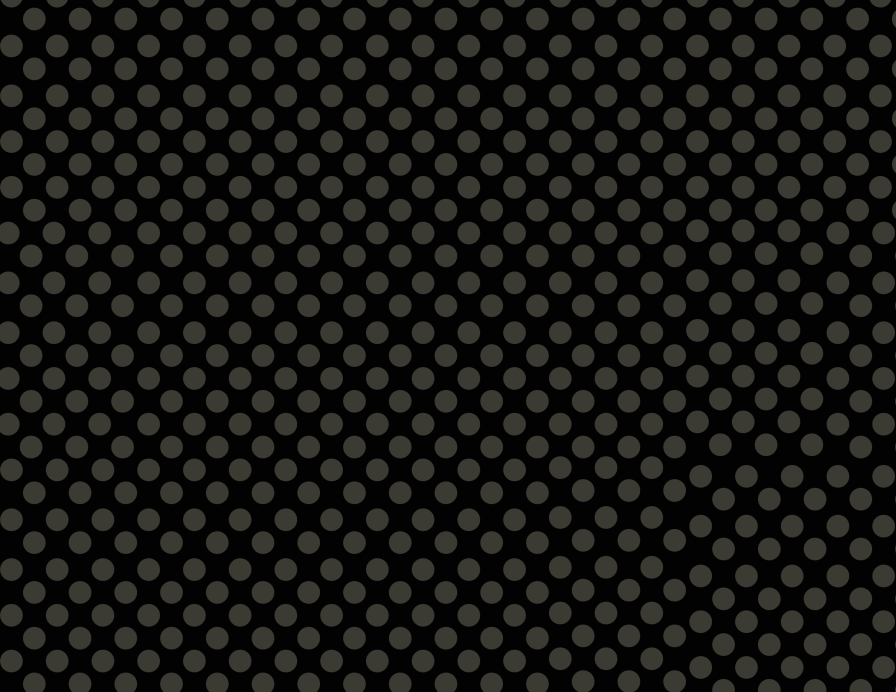
Give the GLSL for this pattern, as a Shadertoy shader.

```glsl
// Staggered grey polka dots on black, laid in tiles with a few slightly misplaced.

const float STEPS_ACROSS = 39.18;        // half-pitches across the canvas width
const vec2  TILE_CELLS = vec2(6.0, 10.0); // columns and rows of cells per tile
const float TOP_ROW = -0.168;            // centre of the first row, from the top
const float EXTRA_GAP = 0.179;           // added space after two rows of each tile
const float DOT_RADIUS = 0.495;
const vec3  BLACK = vec3(0.008);
const vec3  GREY = vec3(0.233, 0.229, 0.200);

// Misregistration of a whole tile, y pointing down.
vec2 tileShift(vec2 tile) {
    if (tile.y == 1.0) {
        if (tile.x <= 0.0) return vec2(-0.14, 0.0);
        if (tile.x == 5.0) return vec2(0.0, -0.10);
        if (tile.x >= 6.0) return vec2(0.14, 0.0);
    }
    if (tile.y == 2.0) {
        if (tile.x == 4.0) return vec2(0.0, -0.10);
        if (tile.x >= 5.0) return vec2(0.14, 0.28);
    }
    return vec2(0.0);
}

// Centre of the dot in an integer cell, including the uneven row gaps.
vec2 dotCentre(vec2 cell, float gap, float top) {
    vec2 tile = floor((cell + 0.5) / TILE_CELLS);
    float row = cell.y - tile.y * TILE_CELLS.y;
    float gaps = 2.0 * tile.y + step(1.5, row) + step(3.5, row);
    return vec2(cell.x + 0.5, top + cell.y + gap * gaps) + tileShift(tile);
}

// Signed distance to the nearest dot; dots fill cells of even parity.
float dotField(vec2 p, float radius) {
    float rowPitch = 1.0 + 2.0 * EXTRA_GAP / TILE_CELLS.y;
    vec2 home = vec2(floor(p.x), floor((p.y - TOP_ROW) / rowPitch + 0.5));
    float nearest = 10.0;
    for (int j = -2; j <= 2; j++) {
        for (int i = -1; i <= 1; i++) {
            vec2 cell = home + vec2(i, j);
            if (mod(cell.x + cell.y, 2.0) < 0.5) {
                nearest = min(nearest, distance(p, dotCentre(cell, EXTRA_GAP, TOP_ROW)));
            }
        }
    }
    return nearest - radius;
}

void mainImage(out vec4 fragColor, in vec2 fragCoord) {
    // Lattice units, measured from the top left
    float pixel = STEPS_ACROSS / iResolution.x;
    vec2 p = vec2(fragCoord.x, iResolution.y - fragCoord.y) * pixel;

    // Antialiased dots over the ground
    float d = dotField(p, DOT_RADIUS);
    float coverage = 1.0 - smoothstep(-0.7 * pixel, 0.7 * pixel, d);
    fragColor = vec4(mix(BLACK, GREY, coverage), 1.0);
}
```
